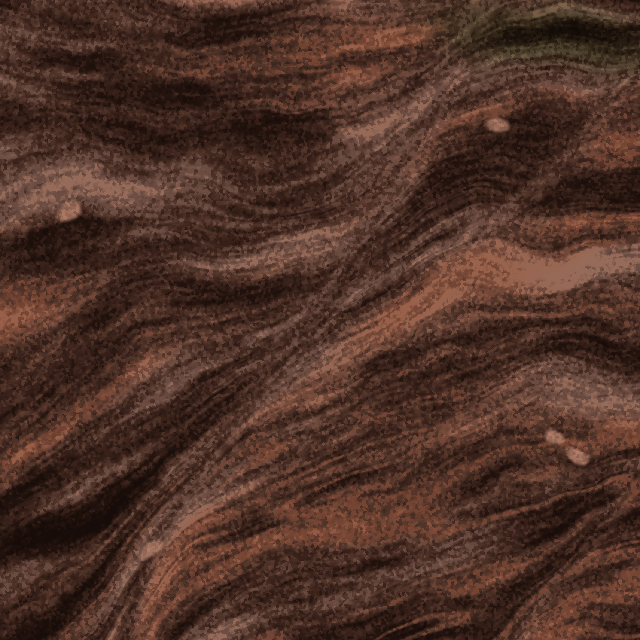
Give the GLSL for this texture, as a three.js fragment shader.

```glsl
// Polished migmatite granite: rust and mauve layers sheared along oblique veins.
// A bent height field gives the layers, stretched noise their tones, and
// cellular noise the crystal grain and the few pale feldspar spots.

#define BLACK vec3(0.13, 0.07, 0.05)
#define BROWN vec3(0.22, 0.13, 0.10)
#define UMBER vec3(0.31, 0.20, 0.16)
#define MAUVE vec3(0.42, 0.30, 0.26)
#define RUST vec3(0.46, 0.27, 0.20)
#define PINK vec3(0.59, 0.42, 0.35)
#define LAYER_FREQ vec2(2.3, 9.0)
#define LAYER_CONTRAST 2.7
#define GRAIN_FREQ 210.0
#define GRAIN_CONTRAST 1.15
#define DRAG 0.09

varying vec2 vUv;

float hash(vec2 p) {
  p = fract(p * vec2(0.1031, 0.1137));
  p += dot(p, p.yx + 33.33);
  return fract((p.x + p.y) * p.x * 17.3);
}

float noise(vec2 p) {
  vec2 i = floor(p), f = fract(p);
  f = f * f * (3.0 - 2.0 * f);
  return mix(mix(hash(i), hash(i + vec2(1, 0)), f.x),
             mix(hash(i + vec2(0, 1)), hash(i + vec2(1, 1)), f.x), f.y);
}

// Distance to the nearest cell point, and that cell's random value.
vec2 cellular(vec2 p) {
  vec2 base = floor(p), best = vec2(9.0, 0.0);
  for (int j = -1; j <= 1; j++) {
    for (int i = -1; i <= 1; i++) {
      vec2 cell = base + vec2(i, j);
      vec2 point = cell + vec2(hash(cell + 7.0), hash(cell + 91.0));
      float d = distance(p, point);
      if (d < best.x) best = vec2(d, hash(cell + 43.0));
    }
  }
  return best;
}

// Stretched octaves, centred on zero.
float strata(vec2 q) {
  float sum = 0.0, amp = 1.0;
  for (int i = 0; i < 5; i++) {
    sum += amp * (noise(q) - 0.5);
    q = q * vec2(1.75, 2.1) + vec2(17.3, 31.7);
    amp *= 0.78;
  }
  return sum;
}

// Soft step that drags layers along a vein at signed distance d.
float drag(float d, float width) {
  return d / sqrt(d * d + width * width);
}

float vein(float d, float width) {
  return exp(-d * d / (width * width));
}

// Tilted oval patch with a fairly firm rim.
float lens(vec2 p, vec2 centre, vec2 radii, float tilt) {
  vec2 q = p - centre;
  q.y -= tilt * q.x;
  q /= radii;
  float k = dot(q, q);
  return exp(-k * k);
}

vec3 stoneColour(float tone, float warmth) {
  vec3 c = mix(BLACK * 0.7, BLACK, smoothstep(-2.4, -1.4, tone));
  c = mix(c, BROWN, smoothstep(-1.5, -0.5, tone));
  c = mix(c, UMBER, smoothstep(-0.6, 0.2, tone));
  c = mix(c, mix(MAUVE, RUST, warmth), smoothstep(0.1, 0.85, tone));
  return mix(c, mix(PINK, PINK * vec3(1.02, 0.9, 0.82), warmth), smoothstep(0.9, 1.8, tone));
}

void main() {
  // Folding: layered sines, then noise that is strongest at the upper right
  vec2 p = vUv;
  float swirl = smoothstep(0.6, 0.8, p.x) * smoothstep(0.55, 0.75, p.y);
  p.y += 0.012 * sin(11.0 * p.x + 5.0 * p.y) + 0.006 * sin(27.0 * p.x - 14.0 * p.y);
  p += (0.03 + 0.08 * swirl) * (vec2(noise(vUv * 8.0), noise(vUv * 7.0 + 40.0)) - 0.5);
  p += 0.011 * (vec2(noise(vUv * 26.0 + 9.0), noise(vUv * 24.0 + 60.0)) - 0.5);

  // Shear veins, as horizontal distances
  vec2 v = mix(vUv, p, 0.5);
  float mainVein = v.x - 0.2 - 0.55 * v.y - 0.03 * sin(6.0 * (v.y - 0.45));
  float lowVein = v.x - 0.8 - 0.8 * v.y;
  float highVein = v.x - 0.19 - 0.9 * v.y;
  float highFade = smoothstep(0.45, 0.7, v.y);

  // Layer height: steep at lower left, level at the top, bent by veins and eye
  float slope = mix(0.45, -0.04, smoothstep(0.25, 0.85, p.y));
  float x = p.x - 0.4;
  float eye = lens(p, vec2(0.45, 0.75), vec2(0.125, 0.072), 0.0);
  float h = p.y - slope * x * (1.0 - 0.45 * x) - DRAG * drag(mainVein, 0.06);
  h -= 0.05 * drag(lowVein, 0.04) + 0.05 * highFade * drag(highVein, 0.04);
  h -= 0.6 * eye * (p.y - 0.75);

  // Tone of the layers, with dark lenses and pale areas
  float tone = LAYER_CONTRAST * strata(vec2(p.x + 0.3 * h, h) * LAYER_FREQ + 5.0);
  float dark = eye + lens(p, vec2(0.08, 0.62), vec2(0.18, 0.04), -0.05)
    + lens(p, vec2(0.6, 0.37), vec2(0.23, 0.055), 0.32) + lens(p, vec2(0.78, 0.74), vec2(0.13, 0.08), 0.3)
    + lens(p, vec2(0.95, 0.45), vec2(0.2, 0.04), 0.15) + lens(p, vec2(0.13, 0.2), vec2(0.15, 0.035), 0.5);
  float pale = lens(p, vec2(0.16, 0.33), vec2(0.2, 0.06), 0.6) + lens(p, vec2(0.15, 0.12), vec2(0.2, 0.05), 0.3)
    + lens(p, vec2(0.68, 0.54), vec2(0.3, 0.05), 0.35) + lens(p, vec2(0.2, 0.68), vec2(0.32, 0.03), -0.1);
  tone += 0.05 - 1.1 * min(dark, 1.0) + 0.75 * min(pale, 1.0);

  // Thin rust stringers at the lower right
  float stringerArea = smoothstep(0.25, 0.45, p.x) * (1.0 - smoothstep(0.3, 0.42, p.y));
  float ridge = abs(noise(vec2(p.x * 3.5, h * 26.0) + 70.0) - 0.5);
  float stringer = stringerArea * (1.0 - smoothstep(0.02, 0.11, ridge));
  tone = mix(tone - 0.3 * stringerArea, 1.0, 0.75 * stringer);

  // Streaked mauve filling of the veins
  float filling = max(vein(mainVein, 0.02 + 0.025 * v.y), 0.8 * vein(lowVein, 0.03));
  filling = max(filling, 0.8 * highFade * vein(highVein, 0.035));
  float streak = noise(vec2(mainVein * 85.0, v.y * 5.0)) + noise(vec2(highVein * 130.0, v.y * 7.0)) - 1.0;
  tone = mix(tone, 0.15 + 1.7 * streak, 0.75 * filling);

  // Crystal grain
  vec2 grain = cellular(vUv * GRAIN_FREQ);
  tone += GRAIN_CONTRAST * (grain.y - 0.5) + 0.5 * (noise(vUv * 130.0) - 0.5);
  float warmth = smoothstep(0.3, 0.7, noise(vec2(p.x * 3.0, h * 11.0) + 23.0));
  warmth = max(warmth * (1.0 - 0.8 * filling), stringer);
  vec3 colour = stoneColour(tone, warmth);

  // Olive stain at the top right and sparse feldspar spots
  float stain = lens(p, vec2(0.87, 0.96), vec2(0.2, 0.07), 0.0);
  colour = mix(colour, colour * vec3(0.68, 0.82, 0.65), stain);
  vec2 spot = cellular(p * vec2(7.0, 10.0) + 3.0);
  float feldspar = step(0.92, spot.y) * (1.0 - smoothstep(0.08, 0.15, spot.x));
  colour = mix(colour, PINK * (1.0 + 0.3 * grain.y), 0.8 * feldspar);
  gl_FragColor = vec4(colour, 1.0);
}
```
